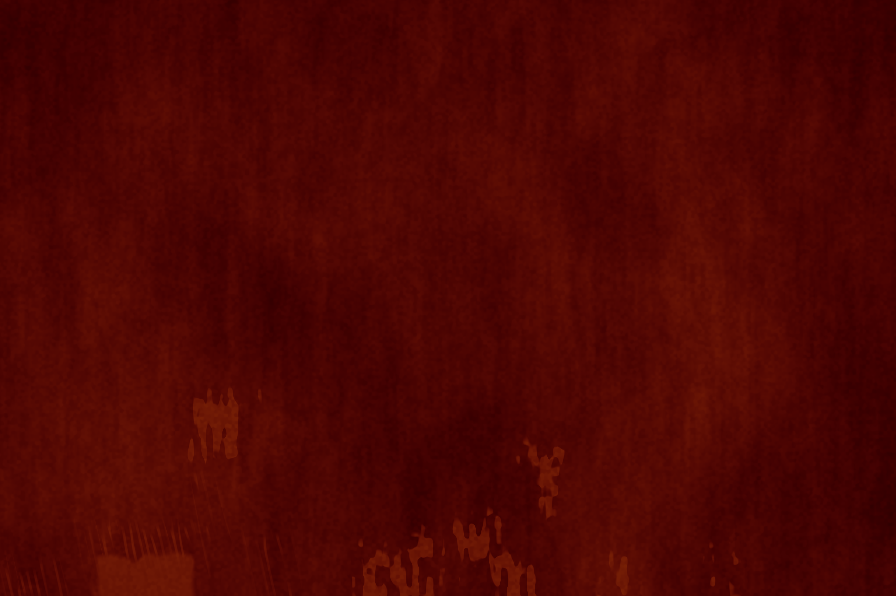
Reproduce this texture procedurally as a Shadertoy shader.

```glsl
// A dark, worn red-brown wall with soft clouds, vertical brushing and grain.
// Smoothed cellular noise makes one tone, which a colour ramp turns to rust;
// ragged boxes and combed bristle marks leave orange paint near the bottom.

float hash(vec2 p) {
    vec3 q = fract(vec3(p.xyx) * 0.1031);
    q += dot(q, q.yzx + 33.33);
    return fract((q.x + q.y) * q.z);
}

// Cellular noise: blend of random values at jittered cell points, 0..1
float cells(vec2 p) {
    vec2 cell = floor(p);
    float sum = 0.0, total = 0.0;
    for (int j = -1; j <= 1; j++)
        for (int i = -1; i <= 1; i++) {
            vec2 id = cell + vec2(i, j);
            vec2 jitter = vec2(hash(id + 17.3), hash(id + 71.9));
            vec2 d = id + 0.2 + 0.6 * jitter - p;
            float weight = exp(-6.0 * dot(d, d));
            sum += weight * hash(id + 5.1);
            total += weight;
        }
    return sum / total;
}

float boxDistance(vec2 p, vec2 halfSize) {
    vec2 d = abs(p) - halfSize;
    return length(max(d, 0.0)) + min(max(d.x, d.y), 0.0);
}

// Broad light and dark areas: centre, radius, strength
float clouds(vec2 p) {
    const vec4 spots[11] = vec4[11](
        vec4(0.58, 0.62, 0.26, 0.035), vec4(0.29, 0.78, 0.06, 0.030),
        vec4(1.22, 0.42, 0.17, 0.045), vec4(0.22, 0.20, 0.20, 0.060),
        vec4(0.98, 0.76, 0.20, 0.030), vec4(1.08, 0.12, 0.18, 0.035),
        vec4(0.42, 0.48, 0.09, -0.060), vec4(0.12, 0.88, 0.15, -0.035),
        vec4(0.62, 0.22, 0.13, -0.025), vec4(0.86, 0.32, 0.11, -0.025),
        vec4(1.42, 0.24, 0.12, -0.030));
    float tone = 0.0;
    for (int i = 0; i < 11; i++) {
        vec2 d = (p - spots[i].xy) / (spots[i].z * vec2(1.0, 1.3));
        tone += spots[i].w * exp(-dot(d, d));
    }
    tone -= 0.045 * smoothstep(1.15, 1.5, p.x);
    return tone - 0.025 * smoothstep(0.75, 1.0, p.y);
}

// Torn patches of orange paint: centre, half size
float flakes(vec2 p) {
    const vec4 patches[7] = vec4[7](
        vec4(0.66, 0.03, 0.050, 0.050), vec4(0.80, 0.08, 0.030, 0.025),
        vec4(0.87, 0.03, 0.025, 0.030), vec4(0.37, 0.28, 0.028, 0.040),
        vec4(0.91, 0.18, 0.008, 0.045), vec4(1.21, 0.02, 0.012, 0.040),
        vec4(1.04, 0.02, 0.020, 0.018));
    float tear = cells(p * vec2(95.0, 18.0)) - 0.5;
    float chip = cells(p * vec2(70.0, 60.0) + 40.0) - 0.5;
    float mask = 0.0;
    for (int i = 0; i < 7; i++) {
        float d = boxDistance(p - patches[i].xy, patches[i].zw);
        d += 0.010 + 0.075 * tear + 0.050 * chip;
        mask = max(mask, smoothstep(0.006, -0.006, d));
    }
    return mask;
}

// Fine slanted lines left by dry bristles: centre, half size
float bristles(vec2 p) {
    const vec4 strokes[4] = vec4[4](
        vec4(0.05, 0.02, 0.060, 0.040), vec4(0.24, 0.08, 0.100, 0.040),
        vec4(0.46, 0.04, 0.035, 0.065), vec4(0.35, 0.15, 0.020, 0.050));
    float slanted = p.x + 0.22 * p.y;
    float wear = cells(vec2(slanted * 85.0, p.y * 10.0) + 9.0);
    float lines = smoothstep(-0.1, 0.9, sin(slanted * 540.0 + 4.0 * wear));
    float mask = 0.0;
    for (int i = 0; i < 4; i++) {
        vec2 q = p - strokes[i].xy;
        q.x += 0.22 * q.y;
        float d = boxDistance(q, strokes[i].zw) + 0.06 * (wear - 0.5);
        mask = max(mask, smoothstep(0.012, -0.012, d));
    }
    return mask * lines * smoothstep(0.2, 0.6, wear);
}

// Deep red through rust to orange, indexed by the red value
vec3 rust(float red) {
    float warm = max(red - 0.22, 0.0) / 0.19;
    return vec3(red, 0.08 * pow(warm, 1.7), 0.003 + 0.014 * min(warm, 1.3));
}

void mainImage(out vec4 fragColor, in vec2 fragCoord) {
    vec2 p = fragCoord / iResolution.y;

    // Clouded wall with vertical brushing
    vec2 warped = p + 0.03 * sin(p.yx * vec2(9.0, 7.0) + vec2(1.0, 2.5));
    float tone = 0.297 + clouds(warped);
    tone += 0.050 * (cells(warped * vec2(6.0, 3.5)) - 0.5);
    tone += 0.040 * (cells(warped * vec2(17.0, 9.0) + 20.0) - 0.5);
    tone += 0.035 * (cells(p * vec2(42.0, 5.0) + 50.0) - 0.5);
    tone += 0.025 * (cells(p * vec2(120.0, 16.0) + 80.0) - 0.5);

    // Mottling and fine grain
    float grain = cells(p * 170.0) - 0.5;
    tone += 0.025 * (cells(p * vec2(60.0, 48.0)) - 0.5) + 0.040 * grain;

    // Orange paint remains
    float block = boxDistance(p - vec2(0.245, 0.025), vec2(0.083, 0.040));
    block += 0.02 * (cells(p * vec2(50.0, 24.0)) - 0.5);
    tone += 0.080 * bristles(p);
    tone = mix(tone, 0.44 + 0.03 * grain, 0.8 * smoothstep(0.006, -0.006, block));
    tone = mix(tone, 0.46 + 0.06 * grain, 0.75 * flakes(p));

    fragColor = vec4(rust(max(tone, 0.19)), 1.0);
}
```
